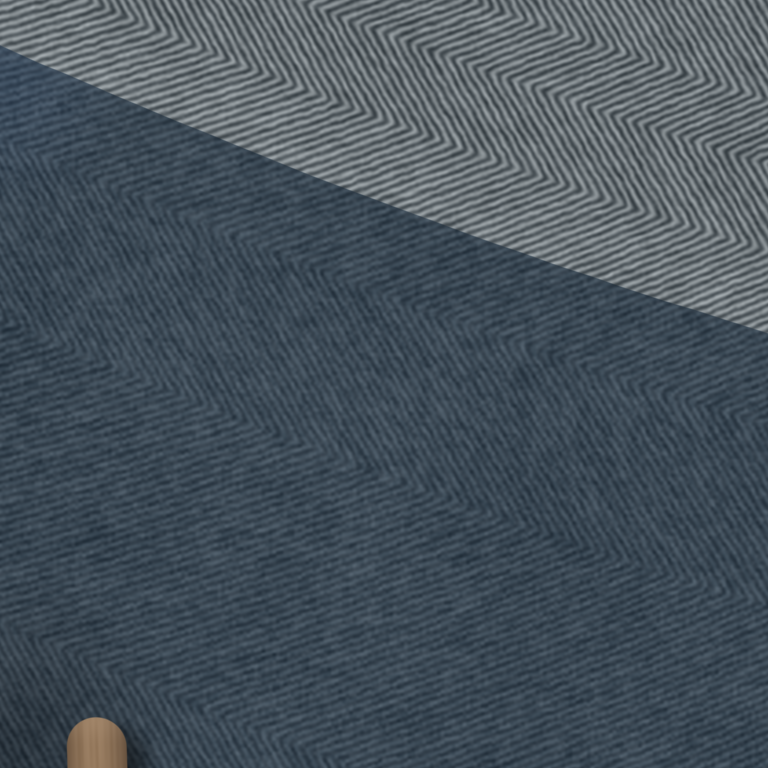
Give the GLSL for this texture, as a WebGL 1 fragment shader.

```glsl
precision highp float;
// Herringbone cloth in two tones: a pale panel meets a slate blue one along a slanting seam.
// A sum of soft folds bends one set of diagonal threads into uneven chevron bands;
// value noise adds slubs and wear, and a rounded wooden peg stands at the lower left.

uniform vec2 u_resolution;

float hash(vec2 p) {
  vec3 q = fract(vec3(p.xyx) * 0.1031);
  q += dot(q, q.yzx + 33.33);
  return fract((q.x + q.y) * q.z);
}

// Value noise centred on zero
float noise(vec2 p) {
  vec2 cell = floor(p), f = fract(p);
  f = f * f * (3.0 - 2.0 * f);
  float low = mix(hash(cell), hash(cell + vec2(1.0, 0.0)), f.x);
  float high = mix(hash(cell + vec2(0.0, 1.0)), hash(cell + 1.0), f.x);
  return mix(low, high, f.y) - 0.5;
}

// Absolute value with a slightly rounded tip, so threads curve at each fold
float fold(float d) {
  return sqrt(d * d + 0.000008);
}

// Thread count at a point; v is the height above the seam
float threadPhase(float x, float v) {
  float zigzag = v - fold(v + 0.75) + fold(v + 0.355) - fold(v + 0.12)
               + fold(v - 0.108) - fold(v - 0.22) + fold(v - 0.305);
  return (x + 1.045 * zigzag - 0.317 * v) / 0.0148;
}

vec3 cloth(vec2 uv, float pixel) {
  float seam = 0.941 - 0.375 * uv.x - 0.07 * uv.x * (1.0 - uv.x);
  float v = uv.y - seam + 0.0015 * noise(uv * 22.0);
  float phase = threadPhase(uv.x, v) + 0.2 * noise(uv * 90.0);
  float thread = 0.5 + 0.5 * cos(6.2832 * phase);

  // Slubs follow the threads; wear is broad and faint
  float slub = noise(vec2(phase * 1.5, v * 90.0));
  float fibre = noise(uv * 210.0 + 40.0);
  float wear = noise(uv * 6.0 + 9.0) + 0.5 * noise(uv * 17.0);

  float hem = smoothstep(0.17, 0.0, v);
  vec3 pale = mix(vec3(0.260, 0.292, 0.312), vec3(0.530, 0.560, 0.575), thread);
  pale += 0.045 * hem + 0.09 * slub + 0.06 * fibre + 0.02 * wear;

  vec3 slate = mix(vec3(0.194, 0.243, 0.288), vec3(0.264, 0.322, 0.371), thread);
  slate += 0.06 * slub + 0.07 * fibre + 0.025 * wear;
  slate += vec3(0.0, 0.01, 0.03) * smoothstep(0.2, 0.0, length(uv - vec2(0.0, 0.9)));
  slate *= 1.0 - 0.25 * smoothstep(0.3, 0.0, length(uv));

  return mix(slate, pale, smoothstep(-pixel, pixel, v));
}

// Distance to an upright peg with a round top
float pegDistance(vec2 p) {
  return length(vec2(p.x, max(p.y, 0.0))) - 0.039;
}

vec3 wood(vec2 p) {
  float side = p.x / 0.039;
  float grain = noise(vec2(p.x * 260.0, p.y * 12.0));
  vec3 base = mix(vec3(0.59, 0.48, 0.37), vec3(0.36, 0.28, 0.21),
                  0.75 * side * side + 0.12 * side);
  return base + 0.05 * grain + 0.03 * smoothstep(0.0, 0.035, p.y);
}

void main() {
  vec2 uv = gl_FragCoord.xy / u_resolution;
  float pixel = 1.0 / min(u_resolution.x, u_resolution.y);
  vec3 color = cloth(uv, pixel);

  // Peg and its soft shadow
  vec2 p = uv - vec2(0.126 + 0.03 * (0.03 - uv.y), 0.027);
  color *= 1.0 - 0.45 * smoothstep(0.03, -0.015, pegDistance(p - vec2(0.017, -0.022)));
  color = mix(color, wood(p), smoothstep(pixel, -pixel, pegDistance(p)));

  gl_FragColor = vec4(clamp(color, 0.0, 1.0), 1.0);
}
```
